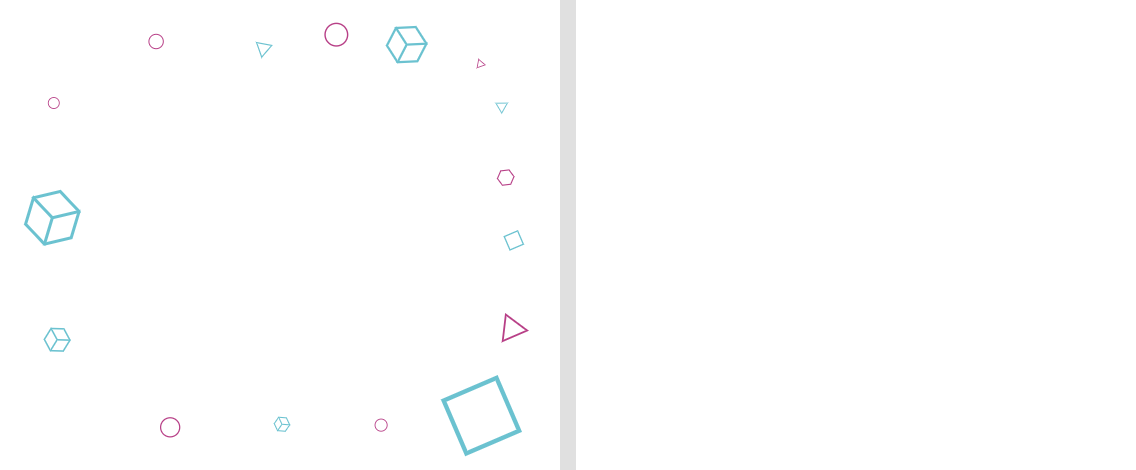
Left: the whole. Right: its middle third, enlarged.
This background is drawn by a Shadertoy shader. Its source:

```glsl
const float PI = 3.14159265;
const int COUNT = 16;
const int CIRCLE = 0, TRIANGLE = 3, SQUARE = 4, HEXAGON = 6, CUBE = 7;

// Shape kinds ordered from the smallest to the largest
const int KINDS[COUNT] = int[](
    TRIANGLE, CIRCLE, CIRCLE, TRIANGLE, CIRCLE, CUBE, HEXAGON, TRIANGLE,
    CIRCLE, SQUARE, CIRCLE, CUBE, TRIANGLE, CUBE, CUBE, SQUARE);

float hash(float n) {
    return fract(sin(n * 12.9898) * 43758.5453);
}

// Signed angle to the nearest of n spokes, the first one along +x
float spokeAngle(float angle, float n) {
    float sector = 2.0 * PI / n;
    return mod(angle + 0.5 * sector, sector) - 0.5 * sector;
}

// Distance to the outline of a shape with the given circumradius
float outline(vec2 p, int kind, float radius, float turn) {
    float len = length(p);
    if (kind == CIRCLE) return abs(len - radius);

    float angle = atan(p.y, p.x + 1e-7) - turn;
    float sides = float(min(kind, HEXAGON));
    float facing = spokeAngle(angle + PI / sides, sides);
    float d = abs(len * cos(facing) - radius * cos(PI / sides));

    // Three inner edges turn the hexagon into a cube
    if (kind == CUBE) {
        float spoke = spokeAngle(angle, 3.0);
        d = min(d, max(abs(len * sin(spoke)), len * cos(spoke) - radius));
    }
    return d;
}

// Point on a rounded rectangular frame in the given direction
vec2 framePoint(float angle, vec2 halfSize) {
    vec2 dir = vec2(cos(angle), sin(angle));
    vec2 q = pow(abs(dir) / halfSize, vec2(8.0));
    return dir * pow(q.x + q.y, -0.125);
}

void mainImage(out vec4 fragColor, in vec2 fragCoord) {
    vec2 p = (fragCoord - 0.5 * iResolution.xy) / iResolution.y;
    float pixel = 1.0 / iResolution.y;
    vec2 frame = vec2(0.5 * iResolution.x / iResolution.y - 0.095, 0.43);
    vec3 teal = vec3(0.42, 0.76, 0.815);
    vec3 magenta = vec3(0.72, 0.25, 0.53);
    vec3 color = vec3(1.0);

    for (int i = 0; i < COUNT; i++) {
        float seed = float(i) + 1.0;
        float t = float(i) / float(COUNT);

        // Shuffled size rank: many small shapes, a few large ones
        int rank = (15 + 13 * i) % COUNT;
        float size = float(rank) / 15.0;
        float radius = 0.0105 + 0.018 * size + 0.058 * pow(size, 9.0);

        // Uneven spacing around the frame, denser on the right
        float angle = 2.0 * PI * t - 0.7 - 0.38 * (1.0 - cos(2.0 * PI * t));
        angle += 0.12 * (hash(seed) - 0.5);
        vec2 center = framePoint(angle, frame) * (1.0 - 0.08 * hash(seed + 31.0));

        // Colour and tilt by kind
        int kind = KINDS[rank];
        bool isMagenta = kind == CIRCLE || kind == HEXAGON
            || (kind == TRIANGLE && rank % 2 == 0);
        float turn = 0.5 * (hash(seed + 57.0) - 0.5);
        if (kind == SQUARE) turn = -0.38;
        if (kind == TRIANGLE && !isMagenta) turn -= 0.5 * PI;

        // Stroke grows with the shape
        float halfStroke = 0.05 * radius + 0.0003;
        float d = outline(p - center, kind, radius, turn) - halfStroke;
        float coverage = clamp(0.5 - d / pixel, 0.0, 1.0);
        color = mix(color, isMagenta ? magenta : teal, coverage);
    }
    fragColor = vec4(color, 1.0);
}
```
